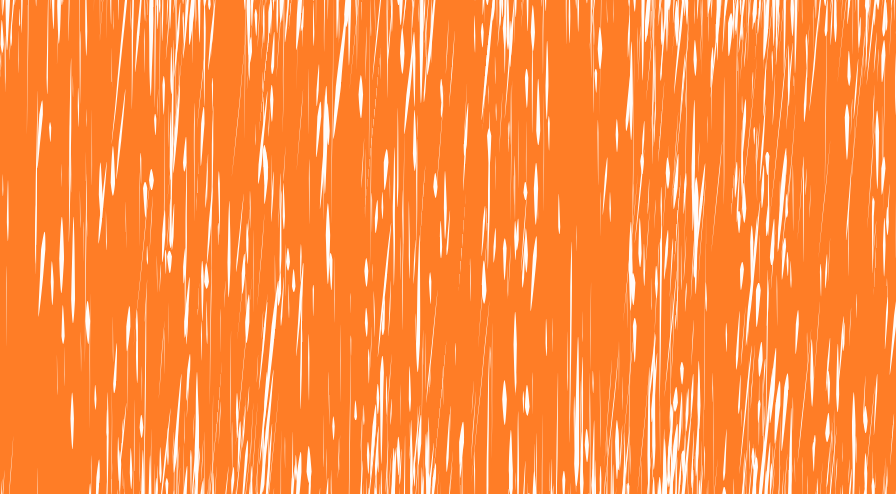
This texture is drawn by a Shadertoy shader. Its source:

```glsl
// Draws thin, tapered white slivers running down a flat orange ground.

const vec3 ORANGE = vec3(1.0, 0.49, 0.15);
const vec3 WHITE = vec3(1.0, 0.99, 0.98);

// Lengths are in canvas heights.
const int LAYERS = 7;
const float COLUMN_WIDTH = 0.012;
const float SHORTEST_CELL = 0.10;
const float CELL_GROWTH = 0.40;      // octaves of cell height per layer
const float STREAK_CHANCE = 0.165;
const float THIN_WIDTH = 0.0009;
const float EXTRA_WIDTH = 0.0092;
const float TAPER = 0.6;
const float EDGE_DEPTH = 0.06;       // reach of the frayed top and bottom
const float EDGE_BOOST = 2.2;
const float WOBBLE = 0.0012;

float hash(vec2 p) {
    return fract(sin(dot(p, vec2(12.9898, 78.233))) * 43758.5453);
}

float noise(vec2 p) {
    vec2 i = floor(p);
    vec2 f = fract(p);
    f = f * f * (3.0 - 2.0 * f);
    float low = mix(hash(i), hash(i + vec2(1.0, 0.0)), f.x);
    float high = mix(hash(i + vec2(0.0, 1.0)), hash(i + vec2(1.0, 1.0)), f.x);
    return mix(low, high, f.y);
}

// Relative number of streaks around a place: column clusters and frayed edges.
float density(vec2 p) {
    float cluster = 0.7 * noise(vec2(p.x * 13.0, p.y * 1.5))
                  + 0.3 * noise(vec2(p.x * 37.0, p.y * 2.0 + 9.0));
    float edgeDistance = max(min(p.y, 1.0 - p.y), 0.0);
    float fray = EDGE_BOOST * exp(-edgeDistance / EDGE_DEPTH);
    return max(2.6 * cluster - 0.3, 0.1) * (0.75 + fray);
}

// Leaning streaks gather in patches, mostly towards the right.
float leanDensity(float x) {
    float patches = noise(vec2(x * 6.0, 4.5)) + 0.3 * smoothstep(1.1, 1.7, x);
    return 2.0 * smoothstep(0.25, 0.75, patches);
}

// Share of a pixel-wide span covered by a streak.
float spanCoverage(float offset, float halfWidth, float pixel) {
    float left = max(offset - 0.5 * pixel, -halfWidth);
    float right = min(offset + 0.5 * pixel, halfWidth);
    return clamp((right - left) / pixel, 0.0, 1.0);
}

// One layer of streaks, at most one in each cell of its sheared grid.
float streakLayer(vec2 p, float layer, float pixel) {
    bool leaning = mod(layer, 2.0) > 0.5;
    float lean = leaning ? 0.04 + 0.012 * layer : 0.004 * (layer - 3.0);
    float cellHeight = SHORTEST_CELL * exp2(CELL_GROWTH * layer);

    float x = p.x - lean * p.y + 1.0;
    x += WOBBLE * (noise(vec2(p.x * 30.0, p.y * 14.0 + layer * 7.0)) - 0.5);
    float column = floor(x / COLUMN_WIDTH);
    float shift = hash(vec2(column, layer + 0.37));
    float row = floor(p.y / cellHeight + shift);
    float along = p.y / cellHeight + shift - row;
    vec2 seed = vec2(column + 0.13 * layer, row + 17.0 * layer);

    // Random length and place within the cell.
    float size = mix(0.35, 0.95, hash(seed + 1.7));
    float start = (1.0 - size) * hash(seed + 2.9);
    float t = (along - start) / size;
    if (t <= 0.0 || t >= 1.0) return 0.0;

    // Decide once per streak, at its middle, whether it exists.
    float middleY = (row - shift + start + 0.5 * size) * cellHeight;
    float middleX = (column + 0.5) * COLUMN_WIDTH - 1.0 + lean * middleY;
    float chance = STREAK_CHANCE * density(vec2(middleX, middleY));
    if (leaning) chance *= leanDensity(middleX);
    if (hash(seed + 4.1) > chance) return 0.0;

    // Pointed at both ends, widest at a random height.
    float peak = mix(0.15, 0.85, hash(seed + 5.3));
    float profile = pow(min(t / peak, (1.0 - t) / (1.0 - peak)), TAPER);
    float fullWidth = THIN_WIDTH + EXTRA_WIDTH * pow(hash(seed + 6.7), 3.0);
    float room = COLUMN_WIDTH - fullWidth;
    float center = 0.5 * COLUMN_WIDTH + room * (hash(seed + 8.2) - 0.5);
    float offset = x - column * COLUMN_WIDTH - center;
    return spanCoverage(offset, 0.5 * fullWidth * profile, pixel);
}

void mainImage(out vec4 fragColor, in vec2 fragCoord) {
    float pixel = 1.0 / iResolution.y;
    vec2 p = fragCoord * pixel;

    float ground = 1.0;
    for (int i = 0; i < LAYERS; i++) {
        ground *= 1.0 - streakLayer(p, float(i), pixel);
    }
    fragColor = vec4(mix(WHITE, ORANGE, ground), 1.0);
}
```
